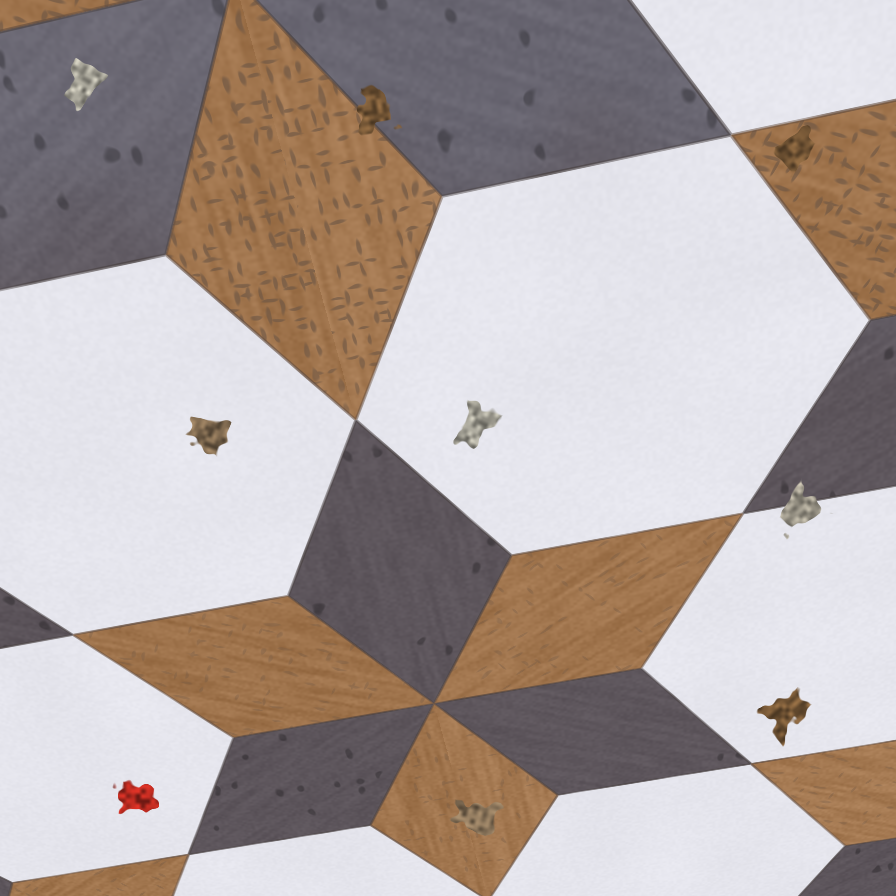
Give the GLSL for this pattern, as a Shadertoy shader.

```glsl
// Tiled floor in perspective: white hexagons between six-pointed stars of brown and slate rhombi.

float hash(vec2 p) {
    vec3 q = fract(p.xyx * 0.1031);
    q += dot(q, q.yzx + 33.33);
    return fract((q.x + q.y) * q.z);
}

float noise(vec2 p) {
    vec2 i = floor(p), f = fract(p);
    f = f * f * (3.0 - 2.0 * f);
    return mix(mix(hash(i), hash(i + vec2(1, 0)), f.x),
               mix(hash(i + vec2(0, 1)), hash(i + vec2(1, 1)), f.x), f.y);
}

mat2 rotation(float a) {
    float c = cos(a), s = sin(a);
    return mat2(c, -s, s, c);
}

// Canvas to floor plane; star centres are two units apart
vec2 floorPlane(vec2 uv) {
    mat3 view = mat3(-0.1587, 0.2208, -0.18,
                      0.2496, 0.1631, -0.115,
                      0.4844, 0.2148,  1.0);
    vec3 h = inverse(view) * vec3(uv, 1.0);
    vec2 axial = h.xy / h.z;
    return vec2(axial.x + 0.5 * axial.y, 0.8660 * axial.y);
}

// Offset from the nearest point of a triangular lattice
vec2 starOffset(vec2 p) {
    vec2 period = vec2(2.0, 3.4641);
    vec2 a = mod(p + 0.5 * period, period) - 0.5 * period;
    vec2 b = mod(p, period) - 0.5 * period;
    return dot(a, a) < dot(b, b) ? a : b;
}

// Short irregular dashes, one per cell at most
float flecks(vec2 p, float density) {
    p += 0.35 * vec2(noise(p * 1.7), noise(p * 1.7 + 31.0));
    vec2 cell = floor(p);
    vec2 jitter = vec2(hash(cell + 5.0), hash(cell + 19.0)) - 0.5;
    float d = length((fract(p) - 0.5 - 0.3 * jitter) / vec2(0.36, 0.22));
    return (1.0 - smoothstep(0.5, 1.1, d)) * step(hash(cell + 43.0), density);
}

// Small crumbs of debris: colour and coverage
vec4 debris(vec2 uv) {
    vec2 cell = floor(uv * 3.0);
    float kind = hash(cell + 71.0);
    vec2 jitter = vec2(hash(cell + 3.0), hash(cell + 13.0)) - 0.5;
    vec2 p = rotation(6.28 * kind) * (fract(uv * 3.0) - 0.5 - 0.5 * jitter);
    float rough = noise(p * 35.0 + cell * 17.0);
    float d = max(abs(p.x), abs(p.y) * 1.4 + 0.3 * p.x) - 0.065 + 0.05 * (rough - 0.5);
    float edge = 4.0 / iResolution.y;
    vec3 color = mix(vec3(0.50, 0.37, 0.23), vec3(0.72, 0.71, 0.66), smoothstep(0.3, 0.7, kind));
    color = kind > 0.85 ? vec3(0.75, 0.17, 0.13) : color;
    color *= 0.55 + 0.65 * noise(p * 60.0 + cell * 9.0);
    return vec4(color, 1.0 - smoothstep(-edge, edge, d));
}

void mainImage(out vec4 fragColor, in vec2 fragCoord) {
    vec2 uv = fragCoord / iResolution.xy;
    vec2 p = floorPlane(uv);
    float blur = 0.5 * length(fwidth(p));

    // Fold into one rhombus, long axis along x from centre to tip
    vec2 d = starOffset(p);
    float sector = floor(atan(d.y, d.x) / 1.04720 + 0.5);
    vec2 q = rotation(sector * 1.04720) * d;
    vec2 seed = round((p - d) * vec2(1.0, 0.57735)) * 7.0 + sector * 3.0;
    float tileTone = hash(seed + 50.0) - 0.5;
    float rim = 0.5 * q.x + 0.8660 * abs(q.y) - 0.5;
    float spoke = 0.5 * q.x - 0.8660 * abs(q.y);

    // Brown cork tiles, more heavily flecked in the upper floor
    float upper = smoothstep(0.45, 0.65, uv.y);
    float grain = noise(q * vec2(9.0, 70.0) + seed);
    float fine = noise(p * 110.0);
    float dashes = max(flecks(q * vec2(18.0, 36.0) + seed, 0.2 + 0.35 * upper),
                       flecks(q.yx * vec2(22.0, 40.0) + seed + 60.0, 0.1 + 0.25 * upper));
    vec3 brown = vec3(0.63, 0.46, 0.305) + 0.07 * (grain - 0.5) + 0.04 * (fine - 0.5);
    brown = mix(brown + 0.03 * tileTone, vec3(0.43, 0.34, 0.27), dashes * (0.3 + 0.35 * upper));

    // Slate tiles, cooler and paler with distance
    float cloud = noise(p * 5.0 + 40.0);
    vec3 slate = mix(vec3(0.36, 0.33, 0.355), vec3(0.42, 0.41, 0.455),
                     smoothstep(0.55, 0.95, uv.y + 0.12 * (cloud - 0.5)));
    slate += 0.035 * (grain - 0.5) + 0.03 * (fine - 0.5) + 0.02 * tileTone;
    slate *= 1.0 - 0.25 * flecks(p * 17.0, 0.08);

    // White hexagons with faint mottling
    vec3 white = vec3(0.90, 0.90, 0.93) + 0.02 * (cloud - 0.5) + 0.022 * (fine - 0.5);

    float isBrown = mix(0.5, mod(sector, 2.0), smoothstep(0.0, blur, spoke));
    vec3 color = mix(mix(slate, brown, isBrown), white, smoothstep(-blur, blur, rim));

    // Thin uneven seams
    float seamDistance = min(abs(rim), rim < 0.0 ? spoke : 1.0);
    float seam = 1.0 - smoothstep(0.003 - 0.5 * blur, 0.003 + blur, seamDistance);
    vec3 seamColor = mix(vec3(0.29, 0.26, 0.26), vec3(0.40, 0.31, 0.25), isBrown);
    color = mix(color, seamColor, seam * (0.4 + 0.4 * noise(p * 14.0)));

    vec4 crumb = debris(uv);
    fragColor = vec4(mix(color, crumb.rgb, crumb.a), 1.0);
}
```
